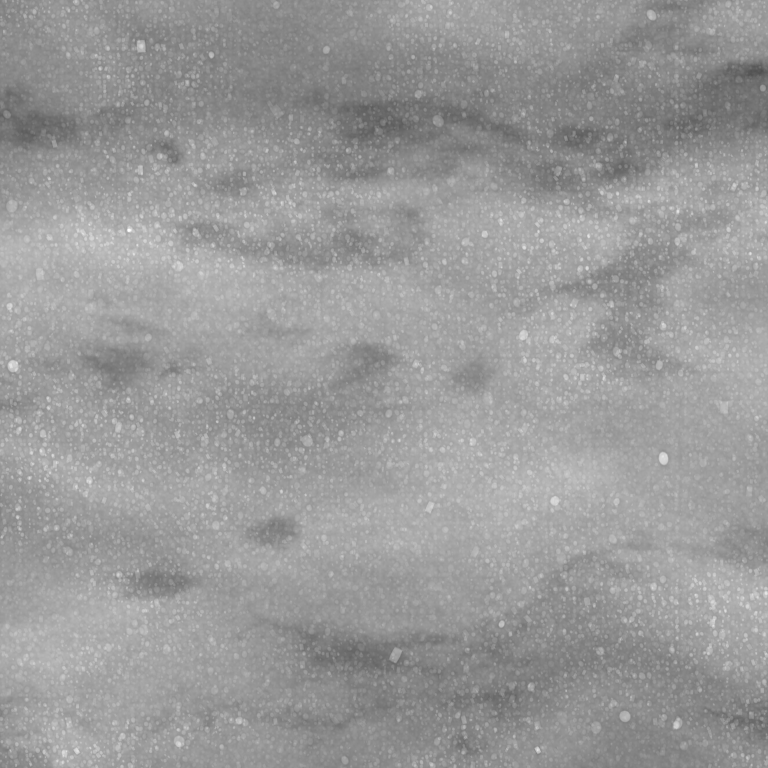
This texture is drawn by a Shadertoy shader. Its source:

```glsl
// Grey weathered sandstone: broad horizontal clouds of tone from stretched
// value noise, covered with layers of scattered round grains, a few bright
// pebbles and flakes, and some small dark pits.

const float BASE_TONE      = 0.582;
const float CLOUD_CONTRAST = 0.44;
const vec2  CLOUD_SCALE    = vec2(2.3, 4.6);
const float BAND_CONTRAST  = 0.075;
const float SMUDGE_DEPTH   = 0.13;
const float PIT_DEPTH      = 0.15;
const float SPECKLE        = 0.07;
const float FINE_CELLS     = 165.0;
const float MEDIUM_CELLS   = 105.0;
const float COARSE_CELLS   = 62.0;
const float PEBBLE_CELLS   = 24.0;
const float PIT_CELLS      = 9.0;

float hash(vec2 p) {
    return fract(sin(dot(p, vec2(127.1, 311.7))) * 43758.5453);
}

float noise(vec2 p) {
    vec2 cell = floor(p), f = fract(p);
    f = f * f * (3.0 - 2.0 * f);
    float bottom = mix(hash(cell), hash(cell + vec2(1, 0)), f.x);
    float top = mix(hash(cell + vec2(0, 1)), hash(cell + vec2(1, 1)), f.x);
    return mix(bottom, top, f.y);
}

// Fractal noise, normalised to 0..1 and turned a little at each octave
float fbm(vec2 p) {
    float sum = 0.0, weight = 0.5, total = 0.0;
    for (int i = 0; i < 6; i++) {
        sum += weight * noise(p);
        total += weight;
        weight *= 0.54;
        p = mat2(0.98, 0.17, -0.17, 0.98) * p * 2.03 + 17.3;
    }
    return sum / total;
}

// Scattered grains, one candidate per cell: bright bodies with a faint dark rim.
// radius is the range of sizes in cells, density the share of cells in use.
float grains(vec2 uv, float cells, vec2 radius, float density, float softness, float seed) {
    vec2 p = uv * cells, home = floor(p);
    float pixel = cells / min(iResolution.x, iResolution.y);
    float body = 0.0, rim = 0.0;
    for (int y = -1; y <= 1; y++)
    for (int x = -1; x <= 1; x++) {
        vec2 cell = home + vec2(x, y);
        vec2 id = cell + seed;
        if (hash(id + 3.1) > density) continue;
        vec2 center = cell + 0.15 + 0.7 * vec2(hash(id), hash(id + 41.7));
        float size = mix(radius.x, radius.y, pow(hash(id + 7.9), 1.5));
        float angle = 1.2 * (hash(id + 13.3) - 0.4);
        float c = cos(angle), s = sin(angle);
        vec2 q = mat2(c, -s, s, c) * (p - center) / size;
        q *= vec2(1.15, mix(0.8, 1.1, hash(id + 23.9)));
        // Most grains are round, some are angular flakes
        float flake = 0.75 * step(0.72, hash(id + 29.3));
        float d = mix(length(q), max(abs(q.x) * 1.35, abs(q.y)), flake);
        float edge = max(softness, pixel / size);
        float cover = 1.0 - smoothstep(1.0 - edge, 1.0 + edge, d);
        float tone = mix(0.12, 1.0, pow(hash(id + 53.1), 2.0));
        body = max(body, tone * cover * (1.0 - 0.22 * d * d));
        rim = max(rim, tone * (1.0 - smoothstep(0.9, 1.7, d)));
    }
    return body - 0.22 * max(rim - body, 0.0);
}

// Broad light and dark clouds, bands and smudges
float clouds(vec2 uv) {
    vec2 warp = vec2(noise(uv * 5.0 + 9.0), noise(uv * 5.0 + 31.0)) - 0.5;
    vec2 p = uv + 0.07 * warp;
    float tone = CLOUD_CONTRAST * (fbm(p * CLOUD_SCALE + 4.7) - 0.5);
    float light = exp(-pow((p.y - 0.70) / 0.055, 2.0));
    float dark = exp(-pow((p.y - 0.84) / 0.06, 2.0));
    float sides = mix(0.35, 1.3, smoothstep(0.1, 0.5, abs(p.x - 0.55)));
    tone += BAND_CONTRAST * (light * sides - 0.6 * dark);
    float smudge = smoothstep(0.56, 0.8, fbm(p * vec2(6.0, 13.0) + 63.0));
    return tone - SMUDGE_DEPTH * smudge;
}

void mainImage(out vec4 fragColor, in vec2 fragCoord) {
    vec2 uv = fragCoord / iResolution.xy;
    float tone = BASE_TONE + clouds(uv);

    // Ragged pits, drawn as soft negative grains
    vec2 ragged = vec2(fbm(uv * 34.0), fbm(uv * 34.0 + 71.0)) - 0.5;
    vec2 pitPosition = (uv + 0.045 * ragged) * vec2(0.65, 1.0);
    float pit = max(grains(pitPosition, PIT_CELLS, vec2(0.1, 0.24), 0.3, 0.8, 211.0), 0.0);
    tone -= PIT_DEPTH * pit;

    // Grain cover, thinner where the surface is worn smooth
    float roughness = mix(0.5, 1.25, smoothstep(0.3, 0.68, fbm(uv * vec2(5.0, 9.0) + 87.0)));
    float cover = 0.11 * grains(uv, FINE_CELLS, vec2(0.25, 0.55), 0.95, 0.35, 11.0);
    cover += 0.11 * grains(uv, MEDIUM_CELLS, vec2(0.18, 0.5), 0.75, 0.3, 77.0);
    cover += 0.12 * grains(uv, COARSE_CELLS, vec2(0.14, 0.36), 0.4, 0.25, 139.0);
    tone += roughness * cover;
    tone += SPECKLE * (0.6 * noise(uv * 210.0) + 0.4 * noise(uv * 380.0 + 5.0) - 0.5);

    // Sparse bright pebbles and flakes
    tone += 0.27 * grains(uv, PEBBLE_CELLS, vec2(0.1, 0.21), 0.15, 0.16, 173.0);

    fragColor = vec4(vec3(clamp(tone, 0.0, 1.0)), 1.0);
}
```
